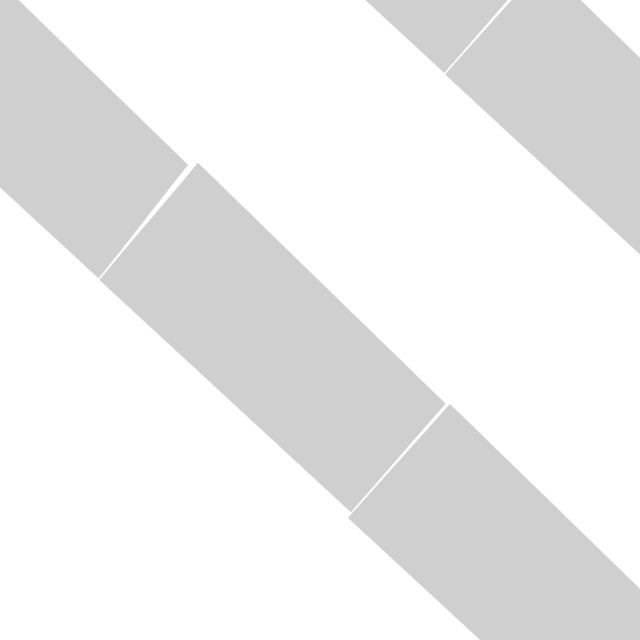
Write a Shadertoy shader that draws this pattern.

```glsl
// Two diagonal grey bands on white, each a chain of tapering slabs split by thin wedge-shaped seams.

const float SLAB_LENGTH = 0.5423;
const float BAND_SPACING = 0.6008;

// Coverage of a shape from its signed distance, smoothed over one pixel.
float coverage(float dist, float pixel) {
    return clamp(0.5 - dist / pixel, 0.0, 1.0);
}

// Grey coverage at a point measured from the upper left corner, y down.
float slabs(vec2 p, float pixel) {
    // Axes along and across the bands
    float along = dot(p, vec2(0.7257, 0.6880));
    float across = dot(p, vec2(0.6880, -0.7257)) + 0.0938;
    float band = clamp(round(across / BAND_SPACING), 0.0, 1.0);
    across -= band * BAND_SPACING;
    along -= 0.4036 + 0.1758 * band;

    // Nearest seam: its slant and opening alternate
    float seam = round(along / SLAB_LENGTH);
    float alternate = cos(3.14159 * (seam + band));
    float slant = 0.055 + 0.02 * alternate;
    float seamDist = along - seam * SLAB_LENGTH + slant * across;
    float opening = smoothstep(-0.116, 0.116, across);
    float gap = mix(0.0026, 0.0074 + 0.0022 * alternate, opening);

    // Slab: narrows along its length and sits slightly off the band axis
    float slab = seam + step(0.0, seamDist);
    float fromStart = along - (slab - 1.0) * SLAB_LENGTH;
    float halfWidth = 0.1195 - 0.0039 * band - 0.013 * fromStart;
    float offset = -0.0036 * cos(2.3562 * slab);
    float sideDist = abs(across - offset) - halfWidth;

    return coverage(sideDist, pixel) * coverage(0.5 * gap - abs(seamDist), pixel);
}

void mainImage(out vec4 fragColor, in vec2 fragCoord) {
    vec2 p = fragCoord / iResolution.y;
    float grey = slabs(vec2(p.x, 1.0 - p.y), 1.2 / iResolution.y);
    fragColor = vec4(mix(vec3(1.0), vec3(0.81), grey), 1.0);
}
```
